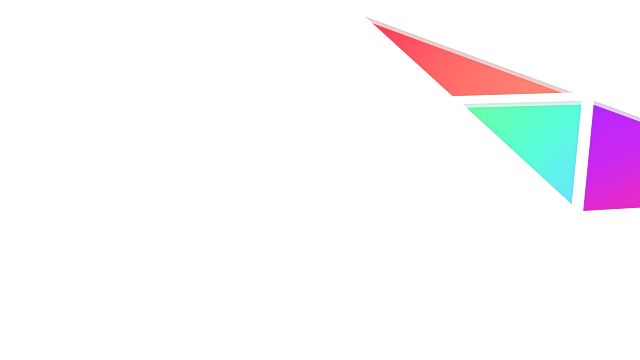
Reproduce this background procedurally as a Shadertoy shader.

```glsl
#define RIM_DEPTH 0.0105
#define RIM_SHADE 0.07
#define EDGE_SHADE 0.08
#define EDGE_FALLOFF 0.003
#define PAPER vec3(1.0)

// Three corners in clockwise order; the rim lies along the edge a-b.
struct Triangle { vec2 a, b, c; };

// Gradient of three colours between two points.
struct Ramp { vec2 from, to; vec3 first, middle, last; };

// Signed distance to the line a-b, positive on its left.
float lineDistance(vec2 p, vec2 a, vec2 b) {
    vec2 along = normalize(b - a);
    return dot(p - a, vec2(-along.y, along.x));
}

float coverage(float distance, float pixel) {
    return 1.0 - smoothstep(-0.6 * pixel, 0.6 * pixel, distance);
}

vec3 rampColor(vec2 p, Ramp r) {
    vec2 axis = r.to - r.from;
    float t = 2.0 * clamp(dot(p - r.from, axis) / dot(axis, axis), 0.0, 1.0);
    return t < 1.0 ? mix(r.first, r.middle, t) : mix(r.middle, r.last, t - 1.0);
}

// A triangular opening: pale thickness on top, coloured floor below.
vec3 drawCutout(vec3 base, vec2 p, Triangle t, Ramp ramp, vec3 rimTint, float pixel) {
    float top = lineDistance(p, t.a, t.b);
    float sides = max(lineDistance(p, t.b, t.c), lineDistance(p, t.c, t.a));
    float outer = max(top, sides);
    float inner = max(top + RIM_DEPTH, sides);

    vec3 rim = rimTint - RIM_SHADE * smoothstep(-RIM_DEPTH, 0.0, top);
    vec3 floorColor = rampColor(p, ramp);
    floorColor *= 1.0 - EDGE_SHADE * exp(min(inner, 0.0) / EDGE_FALLOFF);

    vec3 cutout = mix(rim, floorColor, coverage(top + RIM_DEPTH, pixel));
    return mix(base, cutout, coverage(outer, pixel));
}

void mainImage(out vec4 fragColor, in vec2 fragCoord) {
    // Canvas height is one unit; the layout hangs from the right edge.
    float pixel = 1.0 / iResolution.y;
    vec2 p = fragCoord * pixel;
    p.x += 16.0 / 9.0 - iResolution.x * pixel;
    vec3 color = PAPER;

    // Coral sliver
    Triangle coral = Triangle(vec2(1.014, 0.954), vec2(1.590, 0.743), vec2(1.257, 0.733));
    Ramp coralRamp = Ramp(vec2(1.03, 0.95), vec2(1.46, 0.70),
        vec3(1.0, 0.22, 0.36), vec3(1.0, 0.41, 0.41), vec3(1.0, 0.52, 0.45));
    color = drawCutout(color, p, coral, coralRamp, vec3(0.96, 0.84, 0.83), pixel);

    // Mint to cyan wedge
    Triangle mint = Triangle(vec2(1.285, 0.711), vec2(1.616, 0.720), vec2(1.588, 0.433));
    Ramp mintRamp = Ramp(vec2(1.33, 0.71), vec2(1.60, 0.455),
        vec3(0.40, 1.0, 0.67), vec3(0.35, 1.0, 0.84), vec3(0.41, 0.91, 1.0));
    color = drawCutout(color, p, mint, mintRamp, vec3(0.88, 0.98, 0.94), pixel);

    // Violet to magenta panel, running off the right side
    Triangle violet = Triangle(vec2(1.650, 0.720), vec2(2.366, 0.458), vec2(1.620, 0.414));
    Ramp violetRamp = Ramp(vec2(1.655, 0.70), vec2(1.775, 0.42),
        vec3(0.72, 0.15, 1.0), vec3(0.80, 0.16, 0.94), vec3(0.92, 0.17, 0.76));
    color = drawCutout(color, p, violet, violetRamp, vec3(0.91, 0.85, 0.97), pixel);

    fragColor = vec4(color, 1.0);
}
```
